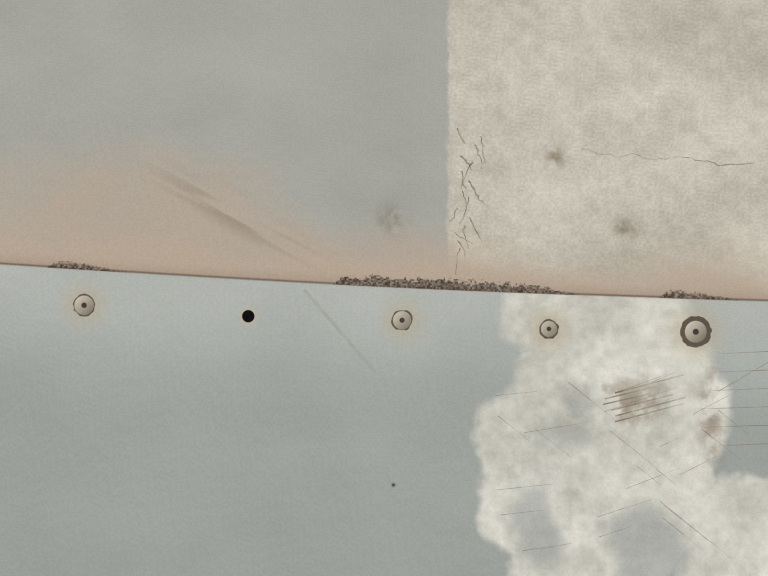
Reproduce this texture procedurally as a WebGL 2 fragment shader.

```glsl
#version 300 es
precision highp float;
uniform vec2 u_resolution;
out vec4 fragColor;

const vec3 GREY = vec3(.65, .65, .62), BEIGE = vec3(.75, .73, .675);
const vec3 STEEL = vec3(.615, .63, .61), SHEEN = vec3(.69, .705, .68);
const vec3 CHALK = vec3(.81, .8, .755), TAN = vec3(.715, .645, .575);
const vec3 DIRT = vec3(.33, .29, .25), RUST = vec3(.46, .4, .33);
const float PANEL_EDGE = .778;
const vec2 HOLE = vec2(.431, .451);
// Rivets: centre, radius, ring width
const vec4 RIVETS[4] = vec4[4](vec4(.146, .47, .019, .002), vec4(.698, .444, .018, .002),
  vec4(.953, .429, .017, .003), vec4(1.208, .424, .027, .008));
// Worn and surviving coating: centre, radii
const vec4 WORN[7] = vec4[7](vec4(1.04, .43, .165, .08), vec4(1.05, .29, .18, .15),
  vec4(.93, .17, .12, .17), vec4(1.06, .13, .15, .2), vec4(1.17, .25, .09, .2),
  vec4(1.28, .07, .12, .13), vec4(.95, 0, .09, .08));
const vec4 COATED[4] = vec4[4](vec4(.985, .24, .055, .028), vec4(.925, .09, .045, .08),
  vec4(1.13, .04, .07, .09), vec4(1.02, .3, .022, .035));
// Seam dirt: start, end, height
const vec3 GRIME[3] = vec3[3](vec3(.078, .235, .01), vec3(.575, 1.02, .015), vec3(1.14, 1.3, .011));

float hash(vec2 p) { return fract(sin(dot(p, vec2(127.1, 311.7))) * 43758.5); }

float noise(vec2 p) {
  vec2 i = floor(p), f = fract(p), e = vec2(1, 0);
  f = f * f * (3. - 2. * f);
  return mix(mix(hash(i), hash(i + e), f.x), mix(hash(i + e.yx), hash(i + 1.), f.x), f.y);
}

float fbm(vec2 p) {
  float sum = 0., amp = .5;
  for (int i = 0; i < 5; i++, amp *= .5) {
    sum += amp * noise(p);
    p = mat2(1.6, 1.2, -1.2, 1.6) * p + 7.3;
  }
  return sum;
}

vec2 warp(vec2 p) { return vec2(fbm(p), fbm(p + 20.)) - .5; }

float below(float edge, float soft, float v) { return 1. - smoothstep(edge - soft, edge + soft, v); }

float spot(vec2 q, vec2 r) { q /= r; return exp(-dot(q, q)); }

// Tapered, broken line
float scratch(vec2 p, vec2 a, vec2 ab, float width) {
  float t = clamp(dot(p - a, ab) / dot(ab, ab), 0., 1.);
  float line = below(width, .0012, length(p - a - ab * t));
  return line > 0. ? line * (1. - .6 * t) * (.4 + .8 * noise(p * 90.)) : 0.;
}

float blob(vec2 p, vec4 e) { return (1. - length((p - e.xy) / e.zw)) * min(e.z, e.w); }

vec3 upperPanel(vec2 p, float above, float cloud) {
  float right = smoothstep(-.004, .004, p.x - PANEL_EDGE - .012 * (fbm(p * 70.) - .5));
  vec3 col = mix(GREY, BEIGE, right) + (cloud - .5) * mix(.06, .16, right);
  col += right * ((fbm(p * 45.) - .5) * .1 + (noise(p * 290.) - .5) * .06);
  // Rust haze rising from the seam
  float height = mix(.17, .06, smoothstep(.15, .95, p.x)) + .2 * (fbm(p * 5.) - .5);
  float haze = below(height, .07, above) * (.45 + .6 * fbm(p * vec2(9, 14)));
  col = mix(col, TAN, min(haze + .3 * below(.035, .03, above), 1.));
  col = mix(col, RUST, .22 * below(.01, .016, above));
  vec2 along = mat2(.88, .47, -.47, .88) * (p - vec2(.41, .625));
  float streak = spot(along, vec2(.12, .022)) * smoothstep(.3, .8, noise(along * vec2(8, 120)));
  // Stains and scribbled wear
  float stain = spot(p - vec2(.965, .727), vec2(.016)) + spot(p - vec2(1.085, .605), vec2(.02, .015));
  stain += .7 * spot(p - vec2(.68, .62), vec2(.025));
  col = mix(col, RUST, .4 * streak + .6 * stain * smoothstep(.25, .7, fbm(p * 70.)));
  vec2 bent = p + .018 * warp(p * 40.);
  for (float i = 0.; i < 15.; i++) {
    float r = hash(vec2(i, 3)), s = hash(vec2(i, 8));
    vec2 a = vec2(.79 + .065 * r * (1. - i / 16.), .775 - i * .015);
    col = mix(col, DIRT, .65 * scratch(bent, a, vec2(.05 * s - .02, -.02 - .03 * r), .0011));
  }
  return mix(col, RUST, .7 * scratch(bent, vec2(1.31, .713), vec2(-.3, .024), .0008));
}

vec3 lowerPanel(vec2 p, float depth, float cloud) {
  vec3 col = mix(SHEEN, STEEL, smoothstep(0., .24, depth)) + (cloud - .5) * .05;
  vec2 warped = p + .1 * warp(p * 10.);
  float worn = -1., kept = -1.;
  for (int i = 0; i < 7; i++) worn = max(worn, blob(warped, WORN[i]));
  for (int i = 0; i < 4; i++) kept = max(kept, blob(warped, COATED[i]));
  float bare = smoothstep(-.008, .012, worn) * (1. - .65 * smoothstep(-.018, .02, kept));
  vec3 chalk = CHALK + (fbm(p * 14.) - .5) * .22 + (fbm(p * 70.) - .5) * .14;
  col = mix(col, chalk, bare * .92);
  // Brown abrasion and scratches
  float rub = spot(p - vec2(1.09, .3), vec2(.09, .045)) + spot(p - vec2(1.235, .28), vec2(.022, .09));
  col = mix(col, RUST, .55 * rub * smoothstep(.38, .68, fbm(p * 34.)));
  for (float i = 0.; i < 28.; i++) {
    float r = hash(vec2(i, 21)), s = hash(vec2(i, 34));
    vec2 ab = (.03 + .1 * hash(vec2(i, 55))) * vec2(1, i < 16. ? .1 + .5 * r : -.8);
    col = mix(col, RUST, .6 * scratch(p, vec2(.86 + .4 * r, .04 + .33 * s), ab, .0005));
  }
  for (float i = 0.; i < 6.; i++) {
    float r = hash(vec2(i, 71));
    vec2 a = vec2(1.04 + .03 * r, .268 + .01 * i);
    col = mix(col, RUST, .65 * scratch(p, vec2(1.34, .39 - i * .032), vec2(-.14 + .05 * r, -.004), .0006));
    col = mix(col, RUST, .75 * scratch(p, a, vec2(.06 + .06 * r, .012 + .02 * r), .0012));
  }
  return mix(col, RUST, .2 * scratch(p, vec2(.53, .495), vec2(.12, -.14), .003));
}

void main() {
  vec2 p = gl_FragCoord.xy / u_resolution.y;
  float px = 1. / u_resolution.y, cloud = fbm(p * vec2(6, 9));
  float above = p.y - .5417 + .0482 * p.x + .007 * sin(2.356 * p.x);
  vec3 col = mix(lowerPanel(p, -above, cloud), upperPanel(p, above, cloud), smoothstep(-px, px, above));

  // Seam shadow and grime
  col *= 1. - .3 * spot(vec2(above - .001), vec2(.003));
  for (int i = 0; i < 3; i++) {
    vec3 g = GRIME[i];
    float span = smoothstep(g.x, g.x + .025, p.x) * (1. - smoothstep(g.y - .12, g.y, p.x));
    float top = g.z * span * (.35 + .5 * noise(p * 40.) + .7 * noise(p * 280.));
    float mask = below(top, .003, above) * smoothstep(-.002, .001, above) * smoothstep(0., .1, span);
    col = mix(col, DIRT + .35 * (noise(p * 330.) - .35), .85 * mask);
  }

  // Rivets with rusty halos
  for (int i = 0; i < 4; i++) {
    vec4 v = RIVETS[i];
    vec2 q = p - v.xy;
    float d = length(q), head = v.z - v.w;
    col = mix(col, vec3(.71, .66, .56), .6 * exp(-pow(d / (v.z + .017), 3.)));
    col = mix(col, DIRT, .9 * below(v.z, .0015, d + .003 * (noise(p * 150.) - .5)));
    col = mix(col, vec3(.64, .61, .55) + 5.4 * (q.y - q.x), below(head, .0015, d));
    col = mix(col, DIRT * .7, .9 * below(head * .27, .0015, d));
  }
  float d = length(p - HOLE);
  col = mix(col, vec3(.72, .69, .6), .6 * below(.017, .005, d));
  col = mix(col, vec3(.07), below(.0105, .0015, d));

  // Fine grain and a pit
  col += (noise(p * 380.) - .5) * .03;
  col *= 1. - .6 * spot(p - vec2(.683, .158), vec2(.003));
  fragColor = vec4(clamp(col, 0., 1.), 1);
}
```
